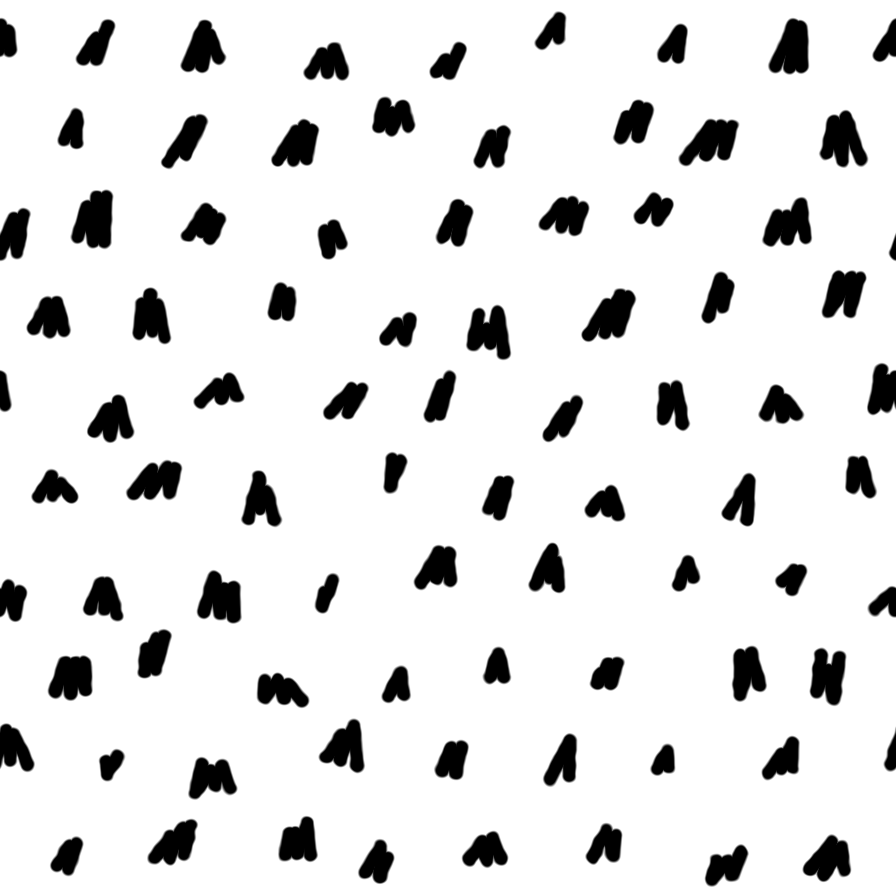
This pattern is drawn by a WebGL 1 fragment shader. Its source:

```glsl
precision highp float;
// Short black felt-pen scribbles scattered on white paper. Each cell of a
// staggered, jittered, wrapping grid holds one zigzag of round-ended strokes
// whose number, height, spacing and lean are hashed from the cell index.
uniform vec2 u_resolution;

const vec3 PAPER = vec3(1.0);
const vec3 INK = vec3(0.0);
const vec2 GRID = vec2(8.0, 10.0);       // marks across and up; rows must be even
const vec2 JITTER = vec2(0.36, 0.44);    // full range, in cells
const float PEN_RADIUS = 0.0074;
const vec2 STEP_RANGE = vec2(0.0062, 0.0100);   // sideways advance per stroke
const vec2 HEIGHT_RANGE = vec2(0.0150, 0.0255); // half height of a mark
const vec2 LEAN_RANGE = vec2(-0.05, 0.36);
const float TOP_SQUEEZE = 0.62;          // tops lie closer together than feet
const float TOP_START_SHARE = 0.25;      // share of marks begun at the top
const float WOBBLE_CELLS = 110.0;
const float WOBBLE = 0.0022;
const float EDGE = 0.0017;               // half width of the soft ink edge
const int MAX_STROKES = 5;

float hash(vec2 p, float seed) {
  vec3 q = fract(vec3(p.xyx + seed * 1.73) * vec3(0.1031, 0.1030, 0.0973));
  q += dot(q, q.yzx + 33.33);
  return fract((q.x + q.y) * q.z);
}

// Value noise that wraps on the unit square
float wrapNoise(vec2 uv, float cells) {
  vec2 p = uv * cells;
  vec2 i = floor(p);
  vec2 f = fract(p);
  f = f * f * (3.0 - 2.0 * f);
  vec2 a = mod(i, cells);
  vec2 b = mod(i + 1.0, cells);
  return mix(mix(hash(a, 0.5), hash(vec2(b.x, a.y), 0.5), f.x),
             mix(hash(vec2(a.x, b.y), 0.5), hash(b, 0.5), f.x), f.y);
}

float segmentDistance(vec2 p, vec2 a, vec2 b) {
  vec2 ab = b - a;
  return length(p - a - ab * clamp(dot(p - a, ab) / dot(ab, ab), 0.0, 1.0));
}

// Turning point k of the zigzag, alternating between foot and top
vec2 zigzagPoint(vec2 id, float k, float strokes, float start) {
  float isTop = mod(k + start, 2.0);
  float halfHeight = mix(HEIGHT_RANGE.x, HEIGHT_RANGE.y, hash(id, 3.0));
  float advance = mix(STEP_RANGE.x, STEP_RANGE.y, hash(id, 4.0));
  float lean = mix(LEAN_RANGE.x, LEAN_RANGE.y, hash(id, 5.0));
  float r = hash(id, 20.0 + k);
  float y = halfHeight * mix(-1.0 + 0.55 * r, 1.0 - 0.85 * r * r, isTop);
  float x = advance * (k - 0.5 * strokes + 0.6 * (hash(id, 30.0 + k) - 0.5));
  return vec2(x * mix(1.0, TOP_SQUEEZE, isTop) + lean * y, y);
}

float scribbleDistance(vec2 p, vec2 id) {
  float strokes = floor(2.25 + 3.75 * hash(id, 6.0));
  float start = step(hash(id, 7.0), TOP_START_SHARE);
  float d = 1.0;
  vec2 a = zigzagPoint(id, 0.0, strokes, start);
  for (int i = 1; i <= MAX_STROKES; i++) {
    float k = float(i);
    if (k > strokes) break;
    vec2 b = zigzagPoint(id, k, strokes, start);
    d = min(d, segmentDistance(p, a, b));
    a = b;
  }
  return d - PEN_RADIUS;
}

void main() {
  vec2 uv = gl_FragCoord.xy / u_resolution;

  // Nearest scribble among the neighbouring cells, odd rows shifted by half
  float d = 1.0;
  for (int j = -1; j <= 1; j++) {
    float row = floor(uv.y * GRID.y) + float(j);
    float shift = 0.5 * mod(row, 2.0);
    float column = floor(uv.x * GRID.x - shift);
    for (int i = -1; i <= 1; i++) {
      vec2 cell = vec2(column + float(i), row);
      vec2 id = mod(cell, GRID);
      vec2 jitter = (vec2(hash(id, 1.0), hash(id, 2.0)) - 0.5) * JITTER;
      vec2 center = (cell + vec2(shift, 0.0) + 0.5 + jitter) / GRID;
      d = min(d, scribbleDistance(uv - center, id));
    }
  }

  // Uneven, slightly soft ink edge
  d += WOBBLE * (wrapNoise(uv, WOBBLE_CELLS) - 0.5);
  float soft = max(EDGE, 0.75 / min(u_resolution.x, u_resolution.y));
  gl_FragColor = vec4(mix(INK, PAPER, smoothstep(-soft, soft, d)), 1.0);
}
```
